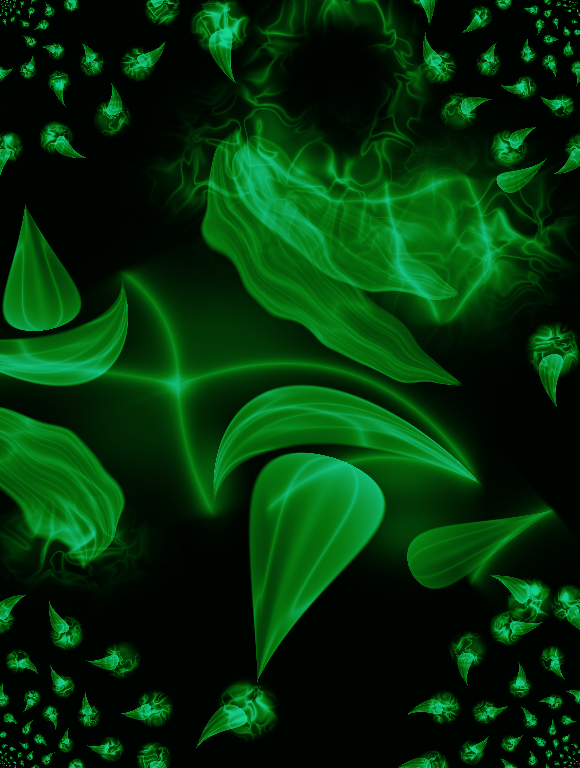
This background is drawn by a WebGL 1 fragment shader. Its source:

```glsl
precision highp float;
// Glowing green smoke: folded petals, draped veils and swarms of small horns in the corners.
uniform vec2 u_resolution;

float hash(vec2 p) { return fract(sin(dot(p, vec2(127.1, 311.7))) * 43758.55); }
float noise(vec2 p) {
  vec2 i = floor(p), f = fract(p);
  f = f * f * (3.0 - 2.0 * f);
  return mix(mix(hash(i), hash(i + vec2(1, 0)), f.x),
             mix(hash(i + vec2(0, 1)), hash(i + 1.0), f.x), f.y);
}
vec2 drift(vec2 p) { return vec2(noise(p + 3.0), noise(p + 19.0)); }
float ridge(float x) { return pow(max(1.0 - abs(2.0 * x - 1.0), 0.0), 5.0); }

// Curling filaments
float wisps(vec2 p) {
  p += 1.3 * drift(p);
  p += 0.5 * drift(p * 2.3);
  return ridge(noise(p)) + 0.7 * ridge(noise(p * 2.1 + 5.0)) + 0.25 * noise(p * 0.8);
}
float blob(vec2 p, vec2 centre, vec2 radii) {
  vec2 q = (p - centre) / radii;
  return exp(-dot(q, q));
}
// Position along (0 to 1) and across the chord from a to b
vec2 chord(vec2 p, vec2 a, vec2 b) {
  vec2 d = b - a, q = p - a;
  return vec2(dot(q, d) / dot(d, d), (q.x * d.y - q.y * d.x) / length(d));
}
// Thin bowed line with a soft halo
float strand(vec2 p, vec2 a, vec2 b, float bow, float width) {
  vec2 q = chord(p, a, b);
  float slope = 4.0 * bow * (1.0 - 2.0 * q.x) / length(b - a);
  float d = abs(q.y - 4.0 * bow * q.x * (1.0 - q.x)) / sqrt(1.0 + slope * slope) / width;
  return smoothstep(-0.02, 0.03, q.x) * (1.0 - smoothstep(0.9, 1.02, q.x))
    * (exp(-d) + 0.3 * exp(-d / 4.0));
}
// Veil between two lopsided arches on one chord
float crescent(vec2 p, vec2 a, vec2 b, float inner, float outer, float folds) {
  vec2 q = chord(p, a, b);
  float s = clamp(q.x, 0.001, 0.999);
  float v = (q.y / (2.4 * pow(s, 0.45) * pow(1.0 - s, 0.9)) - inner) / (outer - inner);
  v = clamp(v, -0.5, 1.5);
  float inside = smoothstep(-0.04, 0.04, v) * (1.0 - smoothstep(0.98, 1.03, v))
    * smoothstep(0.0, 0.02, q.x) * (1.0 - smoothstep(0.97, 1.0, q.x));
  float fold = ridge(noise(vec2(v * folds + s * 2.0, s * 2.5 + folds)))
    + 0.6 * ridge(noise(vec2(v * folds * 2.3 - s * 3.0, s * 2.0)));
  return inside * (0.3 + 0.35 * noise(vec2(v, s) * 3.0) + 0.5 * fold
    + 0.45 * exp(-18.0 * abs(0.97 - v)));
}
// Horn with its tip at a and a rounded bell at b
float horn(vec2 p, vec2 a, vec2 b, float width, float bow) {
  vec2 q = chord(p, a, b);
  float s = clamp(q.x, 0.001, 0.999);
  float v = (q.y - 4.0 * bow * s * (1.0 - s)) / (width * pow(s, 1.2) * sqrt(1.0 - pow(s, 6.0)));
  v = clamp(v, -1.2, 1.2);
  float inside = (1.0 - smoothstep(0.94, 1.03, abs(v))) * step(0.0, q.x) * step(q.x, 1.0);
  return inside * (0.28 + 0.6 * pow(s, 5.0) + 0.45 * ridge(noise(vec2(v * 3.0 + 8.0, s * 1.5)))
    + 0.3 * exp(9.0 * abs(v) - 9.0) + 0.35 * (1.0 - smoothstep(-0.8, 0.4, v)));
}
// Small horn growing from a tangle of smoke; heading points to its tip
float sprite(vec2 p, vec2 centre, float size, float heading) {
  vec2 d = vec2(cos(heading), sin(heading)), q = (centre - p) / size;
  q = vec2(dot(q, d), q.y * d.x - q.x * d.y);
  return 1.1 * horn(q, vec2(-0.48, -0.1), vec2(0.12, 0.02), 0.2, 0.07)
    + 1.5 * wisps(q * 6.0 + centre * 9.0) * (1.0 - smoothstep(0.12, 0.34, length(q - vec2(0.16, 0.03))));
}
// Sprites on a log-polar grid that shrinks towards each corner
float swarm(vec2 p, vec2 size) {
  vec2 side = step(size * 0.5, p), k = abs(p - side * size);
  vec2 g = vec2(log(length(k) + 0.001) * 2.6 + 0.35, atan(k.y, k.x) * 2.6);
  g.y += 0.5 * mod(floor(g.x), 2.0);
  vec2 id = floor(g);
  float h = hash(id + side * 17.0);
  return step(id.x, 1.5) * step(0.12, h) * sprite(fract(g) - 0.5 + id, id, 0.95, h * 40.0);
}

void main() {
  // Canvas is 7.68 units high, y runs down
  vec2 size = 7.68 * u_resolution / u_resolution.y;
  vec2 p = gl_FragCoord.xy * 7.68 / u_resolution.y;
  p.y = size.y - p.y;
  vec2 w = p + 0.16 * (drift(p * 3.0) - 0.5);
  vec2 node = vec2(1.78, 3.85), heel = vec2(2.15, 5.18), point = vec2(4.82, 4.86), tip = vec2(5.53, 5.1);
  // Dim haze
  float e = 0.22 * blob(p, vec2(2.3, 3.4), vec2(0.8, 0.6)) + 0.14 * blob(p, vec2(1.3, 4.3), vec2(0.6, 0.5))
    + 0.35 * blob(p, vec2(4.0, 4.75), vec2(0.5, 0.25)) + 0.3 * blob(p, vec2(4.1, 5.3), vec2(0.45, 0.3));
  // Upper drapery and its translucent cell
  e += 0.75 * crescent(w, vec2(2.4, 1.25), vec2(4.65, 3.9), -0.1, -1.0, 8.0)
    + 0.6 * crescent(w, vec2(2.5, 1.4), vec2(4.6, 3.0), 0.15, -0.6, 6.0)
    + blob(w, vec2(4.35, 2.45), vec2(0.55, 0.65)) * (0.4 + 0.5 * wisps(p * 2.5))
    + 0.7 * strand(w, vec2(3.85, 1.8), vec2(4.45, 3.25), -0.12, 0.03)
    + 0.6 * strand(w, vec2(2.6, 1.55), vec2(4.6, 1.75), -0.3, 0.03)
    + 0.7 * strand(w, vec2(4.6, 1.75), vec2(4.45, 3.25), 0.35, 0.03);
  // Wisps around the drapery: crown, head and both flanks
  float ring = length((p - vec2(3.35, 0.85)) / vec2(0.72, 0.85)) - 1.0;
  float tangle = 0.75 * exp(-25.0 * ring * ring) + blob(p, vec2(2.45, 1.45), vec2(0.4, 0.35))
    + 0.8 * blob(p, vec2(1.95, 1.8), vec2(0.3, 0.22)) + blob(p, vec2(5.1, 2.35), vec2(0.4, 0.5))
    + 0.6 * blob(p, vec2(3.4, 2.0), vec2(0.9, 0.5)) + 0.9 * blob(p, vec2(0.7, 5.4), vec2(0.5, 0.3));
  e += 0.9 * tangle * wisps(p * 3.4) + horn(p, vec2(5.47, 1.58), vec2(4.98, 1.85), 0.17, 0.05);
  // Left horn, its cup and the swirl below
  e += horn(p, vec2(0.25, 2.03), vec2(0.46, 3.3), 0.6, 0.0)
    + 1.1 * crescent(p, vec2(1.2, 2.7), vec2(-0.7, 3.3), 0.42, 0.95, 3.0)
    + 0.9 * crescent(w, vec2(0.85, 5.75), vec2(-0.9, 4.1), -0.05, -0.95, 8.0);
  // Arms that meet at the node
  e += 0.5 * blob(p, node, vec2(0.16, 0.12)) + 0.35 * blob(p, vec2(2.15, 4.75), vec2(0.18, 0.35))
    + 0.6 * (strand(p, node, vec2(1.2, 2.7), -0.17, 0.05) + strand(p, node, vec2(-0.3, 3.7), -0.08, 0.05)
    + strand(p, node, point, 0.65, 0.035) + strand(p, node, heel, -0.08, 0.05));
  // Lower arch, great horn and the sheet at its right
  e += 1.15 * crescent(p, heel, point, 0.62, 1.2, 3.0) + 0.6 * strand(p, vec2(2.67, 5.1), point, 0.4, 0.04)
    + 1.1 * horn(p, vec2(2.57, 6.83), vec2(3.4, 4.6), 1.0, 0.09)
    + 0.55 * horn(p, tip, vec2(4.1, 5.7), 0.45, 0.0) + 0.6 * strand(p, tip, vec2(4.7, 5.85), -0.1, 0.04);
  // Loose sprites and corner swarms
  e += swarm(p, size) + sprite(p, vec2(2.25, 0.4), 0.95, 1.1) + sprite(p, vec2(2.35, 7.2), 1.0, 2.3)
    + sprite(p, vec2(5.55, 3.65), 0.9, 1.3) + sprite(p, vec2(5.2, 5.95), 0.75, 3.5);
  // Black through green to cyan
  e = 1.0 - exp(-1.15 * e);
  gl_FragColor = vec4(vec3(0.0, 0.015, 0.0) + e * vec3(0.03, 0.78, 0.08)
    + smoothstep(0.55, 0.95, e) * vec3(0.05, 0.06, 0.46), 1.0);
}
```
